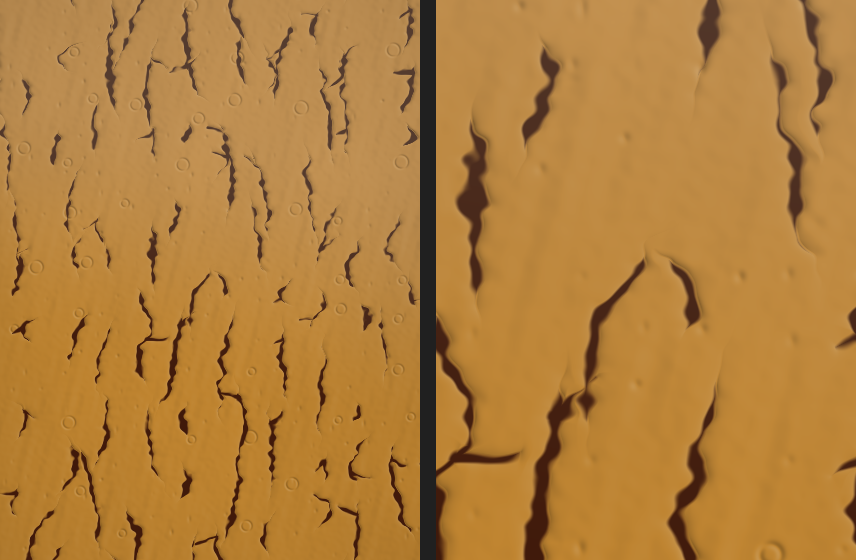
Left: the whole. Right: its middle third, enlarged.
Write a Shadertoy shader that draws this texture.

```glsl
// Aged ochre paint with dark, ragged, mostly upright cracks, small blister rings and specks.
// Cracks are bent, tapered strokes scattered on staggered columns and warped by noise;
// a height field of lips, rings and specks is lit from the lower left.
#define CRACK_CELL vec2(0.075, 0.125)
#define CRACK_SHARE 0.87
#define CRACK_WIDTH 0.0052
#define BRANCH_SHARE 0.34
#define RAGGED 0.0055
#define LIP_SIZE 0.0035
#define RING_CELL 0.095
#define SPECK_CELL 0.032
#define EDGE_SOFT 0.0017
#define LIGHT_STEP vec2(-0.0015, -0.0009)
#define GOLD vec3(0.725, 0.500, 0.180)
#define TAN vec3(0.742, 0.556, 0.318)

float hash(vec2 p) {
    return fract(sin(dot(p, vec2(127.1, 311.7))) * 43758.5453);
}

float noise(vec2 p) {
    vec2 i = floor(p), f = fract(p);
    f = f * f * (3.0 - 2.0 * f);
    return mix(mix(hash(i), hash(i + vec2(1, 0)), f.x),
               mix(hash(i + vec2(0, 1)), hash(i + vec2(1, 1)), f.x), f.y);
}

// Distance to a stroke from a to b that thins towards b
float taperedStroke(vec2 p, vec2 a, vec2 b, float width) {
    vec2 ab = b - a;
    float along = clamp(dot(p - a, ab) / dot(ab, ab), 0.0, 1.0);
    return length(p - a - ab * along) - width * mix(1.0, 0.3, along);
}

// One bent upright crack, sometimes with a side branch
float crack(vec2 p, vec2 id) {
    float halfLength = mix(0.016, 0.080, hash(id + 1.3));
    float width = CRACK_WIDTH * mix(0.4, 1.0, hash(id + 2.7));
    float slope = (hash(id + 3.1) - 0.38) * 0.6;
    float bend = (hash(id + 4.9) - 0.5) * 0.03;
    float t = p.y / halfLength;
    float offset = p.x - slope * p.y - bend * t * t;
    float d = abs(offset) * inversesqrt(1.0 + slope * slope) - width * (1.0 - t * t * t * t);
    if (hash(id + 5.3) < BRANCH_SHARE) {
        float joint = hash(id + 6.1) < 0.65 ? 0.75 : -0.6;
        float y = joint * halfLength;
        vec2 root = vec2(slope * y + bend * joint * joint, y);
        float side = hash(id + 7.7) < 0.5 ? -1.0 : 1.0;
        vec2 reach = vec2(side * mix(0.018, 0.040, hash(id + 8.2)), (hash(id + 9.4) - 0.4) * 0.05);
        d = min(d, taperedStroke(p, root, root + reach, width * 0.9));
    }
    return d;
}

// Distance to the nearest crack, with jagged course and uneven width
float cracks(vec2 p) {
    float ragged = RAGGED * (noise(p * vec2(75, 110)) - 0.45);
    p.x += 0.012 * (noise(p * vec2(28, 42)) - 0.5) + 0.006 * (noise(p * 105.0 + 7.0) - 0.5);
    p.y += 0.009 * (noise(p * 60.0 + 31.0) - 0.5);
    float d = 1.0;
    for (int i = -1; i <= 1; i++) {
        float column = floor(p.x / CRACK_CELL.x) + float(i);
        float shift = hash(vec2(column, 17.0)) * CRACK_CELL.y;
        for (int j = -1; j <= 1; j++) {
            vec2 id = vec2(column, floor((p.y + shift) / CRACK_CELL.y) + float(j));
            if (hash(id + 0.6) > CRACK_SHARE) continue;
            vec2 jitter = 0.5 + 0.7 * (vec2(hash(id + 11.2), hash(id + 12.8)) - 0.5);
            vec2 center = (id + jitter) * CRACK_CELL - vec2(0.0, shift);
            d = min(d, crack(p - center, id));
        }
    }
    return d + ragged;
}

// Offset from the jittered centre of a grid cell
vec2 scatter(vec2 p, float size, out vec2 id) {
    id = floor(p / size);
    vec2 jitter = 0.25 + 0.5 * vec2(hash(id + 21.4), hash(id + 22.6));
    return p - (id + jitter) * size;
}

// Paint relief: crack lips, blister rings, specks and brush streaks
float relief(vec2 p) {
    float height = 0.6 * exp(-max(cracks(p), 0.0) / LIP_SIZE);
    vec2 id;
    vec2 q = scatter(p, RING_CELL, id);
    float radius = mix(0.006, 0.012, hash(id + 23.9));
    float ring = (length(q) - radius) / 0.0021;
    height += 0.42 * step(hash(id + 24.3), 0.42) * exp(-ring * ring);
    q = scatter(p, SPECK_CELL, id);
    q.y *= mix(0.5, 1.0, hash(id + 25.1));
    height += 0.45 * hash(id + 26.8) * step(hash(id + 27.5), 0.3) * exp(-dot(q, q) / 8e-6);
    float streak = noise(vec2(p.x - 0.25 * p.y, p.y) * vec2(75, 18));
    return height + 0.40 * streak + 0.12 * noise(p * 120.0);
}

void mainImage(out vec4 fragColor, in vec2 fragCoord) {
    vec2 p = fragCoord / iResolution.y;
    vec2 uv = fragCoord / iResolution.xy;

    // Paint: saturated gold below, dull tan above, slight glow in the middle
    float haze = smoothstep(0.28, 0.78, uv.y + 0.16 * (uv.x - 0.5));
    vec3 color = mix(GOLD, TAN, haze);
    vec2 fromGlow = uv - vec2(0.5, 0.45);
    color *= 1.03 - 0.16 * dot(fromGlow, fromGlow);
    color *= 0.985 + 0.03 * noise(p * vec2(14, 7));

    // Raised edges catch light or fall into shade
    float lit = relief(p) - relief(p + LIGHT_STEP);
    color = mix(color, vec3(0.84, 0.70, 0.50), clamp(lit * 1.3, 0.0, 0.6));
    color *= 1.0 + 0.75 * clamp(lit, -0.5, 0.0);

    // Dark openings
    float soft = max(EDGE_SOFT, 0.75 / iResolution.y);
    float opening = 1.0 - smoothstep(-soft, soft, cracks(p));
    vec3 depth = mix(vec3(0.25, 0.10, 0.04), vec3(0.33, 0.23, 0.18), haze);
    fragColor = vec4(mix(color, depth, opening), 1.0);
}
```
